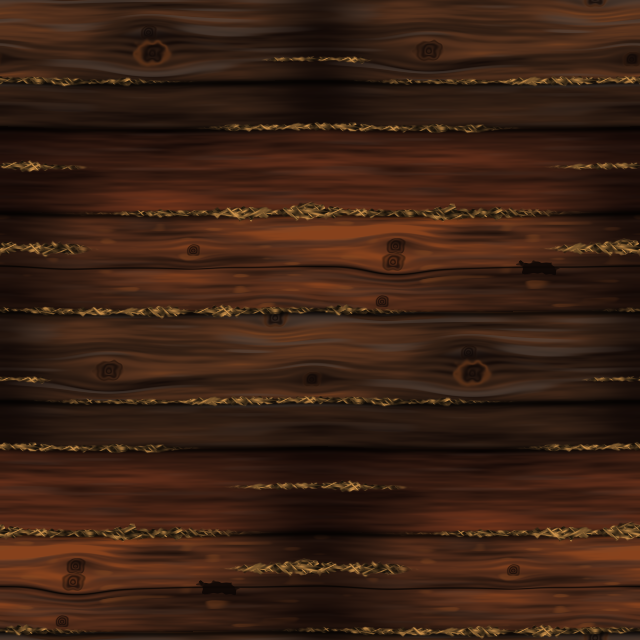
A WebGL 1 fragment shader for this texture:

```glsl
precision highp float;
// Dark weathered log wall: stacked planks with knots and straw-caulked seams, in half-shifted courses.
uniform vec2 u_resolution;

#define DARK vec3(0.065, 0.032, 0.022)
#define BROWN vec3(0.18, 0.11, 0.07)
#define RUST vec3(0.33, 0.19, 0.11)
#define ORANGE vec3(0.50, 0.27, 0.12)
#define STRAW vec3(0.52, 0.37, 0.19)
#define WEATHERED vec3(0.33, 0.28, 0.25)
#define COURSE 0.5
#define GRAIN_SCALE vec2(4.0, 45.0)
#define GRAIN_CONTRAST 2.3

float hash(vec2 p) {
  vec3 q = fract(p.xyx * 0.1031);
  q += dot(q, q.yzx + 33.33);
  return fract((q.x + q.y) * q.z);
}

// Value noise that repeats along x after 'period' cells.
float noise(vec2 p, float period) {
  vec2 i = floor(p), f = fract(p);
  f = f * f * (3.0 - 2.0 * f);
  float x0 = mod(i.x, period), x1 = mod(i.x + 1.0, period);
  return mix(mix(hash(vec2(x0, i.y)), hash(vec2(x1, i.y)), f.x),
             mix(hash(vec2(x0, i.y + 1.0)), hash(vec2(x1, i.y + 1.0)), f.x), f.y);
}

float grain(vec2 p) {
  float sum = 0.0, amp = 0.5, period = GRAIN_SCALE.x;
  p *= GRAIN_SCALE;
  for (int i = 0; i < 4; i++) {
    sum += amp * noise(p, period);
    p = p * 2.0 + vec2(0.0, 17.3);
    period *= 2.0;
    amp *= 0.6;
  }
  return sum / 1.088;
}

// Offset from c to the nearest copy of p; each course is shifted half a width.
vec2 wrapTo(vec2 p, vec2 c) {
  vec2 d = p - c;
  float k = floor(d.y / COURSE + 0.5);
  d += k * vec2(0.5, -COURSE);
  return vec2(fract(d.x + 0.5) - 0.5, d.y);
}

float bell(float x) { return exp(-x * x); }

// Bends the grain around a knot; marks its body (x), rim (y) and halo (z).
void knot(vec2 p, vec2 centre, float r, float glow, inout float bend, inout vec3 marks) {
  vec2 d = wrapTo(p, centre);
  vec2 q = d / (r * vec2(3.2, 1.7));
  float halo = exp(-dot(q, q));
  bend -= 0.8 * d.y * halo;
  float e = length(d / vec2(1.15, 0.85)) / r + 0.35 * (noise(d * 110.0, 512.0) - 0.5);
  float body = 1.0 - smoothstep(0.8, 1.05, e);
  float rings = 0.75 + 0.25 * sin(e * 16.0);
  marks = max(marks, vec3(body * rings, glow * bell((e - 0.85) / 0.18), halo));
}

// Dark groove along a joint, filled with frayed straw around its centre.
void seam(inout vec3 col, vec2 p, vec2 centre, float halfLen, float thick) {
  vec2 d = wrapTo(p, centre);
  col *= 1.0 - 0.75 * bell((d.y - 0.003) / 0.006) * step(0.2, halfLen);
  float ends = 1.0 - smoothstep(0.6 * halfLen, halfLen, abs(d.x));
  float clump = 0.2 + 1.3 * noise(vec2(d.x * 26.0, centre.y * 90.0), 512.0);
  float fray = 0.4 + 1.2 * noise(d * vec2(170.0, 60.0), 512.0);
  float width = thick * ends * clump * fray;
  float soft = 0.0012 + 0.5 / u_resolution.y;
  float cover = ends * (1.0 - smoothstep(width - soft, width + soft, abs(d.y)));
  float strands = 0.0;
  for (int i = 0; i < 3; i++) {
    float a = 0.6 * float(i) - 0.45;
    vec2 q = mat2(cos(a), -sin(a), sin(a), cos(a)) * d;
    strands = max(strands, noise(q * vec2(70.0, 330.0) + 31.0 * float(i), 512.0));
  }
  col = mix(col, STRAW * (0.12 + 1.5 * pow(strands, 3.0)), cover);
}

void main() {
  // Course coordinates: x across, y downward from the top joint of the course
  vec2 p = gl_FragCoord.xy / u_resolution;
  p.y = 1.0 - p.y + 0.0145 + 0.006 * (noise(vec2(p.x * 8.0, 3.0), 4.0) - 0.5);
  float course = floor(p.y / COURSE);
  p = vec2(fract(p.x + 0.5 * course), p.y - course * COURSE);

  // Knots
  float bend = 0.0;
  vec3 marks = vec3(0.0);
  knot(p, vec2(0.238, 0.097), 0.025, 1.0, bend, marks);
  knot(p, vec2(0.232, 0.064), 0.013, 0.1, bend, marks);
  knot(p, vec2(0.670, 0.093), 0.021, 0.2, bend, marks);
  knot(p, vec2(0.987, 0.109), 0.014, 0.3, bend, marks);
  knot(p, vec2(0.930, 0.012), 0.019, 0.7, bend, marks);
  knot(p, vec2(0.618, 0.398), 0.015, 0.1, bend, marks);
  knot(p, vec2(0.614, 0.423), 0.018, 0.4, bend, marks);
  knot(p, vec2(0.302, 0.405), 0.011, 0.2, bend, marks);
  knot(p, vec2(0.597, 0.485), 0.011, 0.0, bend, marks);
  vec2 g = vec2(p.x, p.y + bend);

  // Planks: base tone, shaded ends and a warm glow on the lowest one
  float second = step(0.1406, p.y), third = step(0.2135, p.y), fourth = step(0.3464, p.y);
  float tone = 0.43 - 0.15 * second + 0.15 * third + 0.15 * fourth;
  float gap = abs(fract(p.x + 0.5 * third) - 0.5);
  float light = 1.0 - 0.7 * bell(gap / mix(0.08, 0.12, third));
  tone += 0.3 * fourth * exp((0.3464 - p.y) / 0.035) * bell((p.x - 0.52) / 0.25);
  tone *= 0.75 + 0.5 * noise(p * vec2(5.0, 22.0), 5.0);

  // Fibres and growth lines
  float growth = sin(560.0 * g.y + 14.0 * noise(g * vec2(4.0, 16.0), 4.0));
  tone *= 1.0 + GRAIN_CONTRAST * (grain(g) - 0.5) + (0.08 + 0.17 * marks.z) * growth;
  tone *= light;
  vec3 col = mix(DARK, BROWN, smoothstep(0.0, 0.38, tone));
  col = mix(col, RUST, smoothstep(0.3, 0.75, tone));
  col = mix(col, ORANGE, smoothstep(0.68, 1.1, tone));
  col *= mix(vec3(1.0), vec3(1.1, 0.9, 0.86), third * (1.0 - 0.5 * fourth));

  // Weathered streaks, orange flecks, crack and tar patch
  float streak = smoothstep(0.62, 0.9, noise(g * vec2(9.0, 130.0), 9.0));
  col = mix(col, WEATHERED, streak * light * mix(0.5, 0.15, second));
  float fleck = smoothstep(0.78, 0.95, noise(g * vec2(24.0, 110.0), 24.0));
  col = mix(col, ORANGE, 0.5 * fleck * fourth * light);
  float crackY = 0.431 + 0.008 * (noise(vec2(p.x * 10.0, 7.0), 10.0) - 0.5);
  col *= 1.0 - 0.7 * bell((g.y - crackY) / 0.0014) * smoothstep(0.2, 0.5, noise(vec2(p.x * 6.0, 2.0), 6.0));
  vec2 tar = abs(wrapTo(p, vec2(0.84, 0.432))) / vec2(0.028, 0.010);
  float patchEdge = max(tar.x, tar.y) + 0.6 * (noise(p * 150.0, 150.0) - 0.5);
  col = mix(col, 0.7 * DARK, 0.9 * (1.0 - smoothstep(0.8, 1.0, patchEdge)));
  col = mix(col, DARK, 0.75 * marks.x);
  col = mix(col, ORANGE, 0.55 * marks.y * (0.4 + 0.6 * light));

  // Pale ledge, then seams: centre, half length, thickness
  vec2 ledge = wrapTo(p, vec2(0.92, 0.148));
  col = mix(col, WEATHERED, 0.7 * bell(ledge.y / 0.003) * bell(ledge.x / 0.17));
  seam(col, p, vec2(0.80, 0.0), 0.40, 0.0050);
  seam(col, p, vec2(0.495, 0.108), 0.10, 0.0040);
  seam(col, p, vec2(0.93, 0.1406), 0.41, 0.0050);
  seam(col, p, vec2(0.56, 0.2135), 0.28, 0.0055);
  seam(col, p, vec2(0.0, 0.2747), 0.16, 0.0065);
  seam(col, p, vec2(0.51, 0.3464), 0.43, 0.0075);
  seam(col, p, vec2(0.0, 0.4023), 0.17, 0.0065);
  gl_FragColor = vec4(col, 1.0);
}
```
